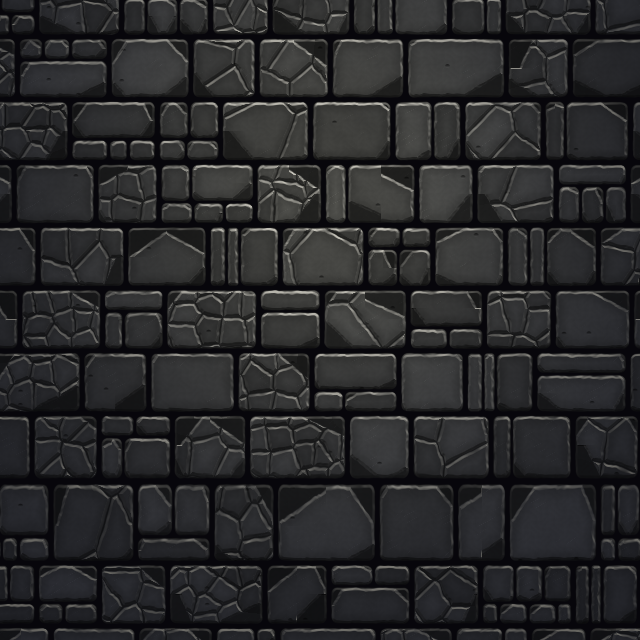
This texture is drawn by a three.js fragment shader. Its source:

```glsl
// Weathered wall of dark stone blocks in staggered rows, chipped, cracked and lit from above.
#define ROWS 10.186
#define ROW_START 0.9427
#define COLUMNS 8.2
#define JITTER 0.36
#define JOINT 0.0032
#define CRACK 0.0013
#define CORNER 0.010
#define BEVEL 0.0048
#define MORTAR vec3(0.028, 0.024, 0.042)
#define COOL_STONE vec3(0.137, 0.142, 0.165)
#define WARM_STONE vec3(0.290, 0.290, 0.275)
#define RIM vec3(0.80, 0.79, 0.75)

varying vec2 vUv;

float hash(vec2 p) {
  vec3 q = fract(p.xyx * 0.1031);
  q += dot(q, q.yzx + 33.33);
  return fract((q.x + q.y) * q.z);
}

vec2 hash2(vec2 p) { return vec2(hash(p), hash(p + 17.3)); }

// Layered sines in -1..1
float wobble(vec2 p) {
  float broad = sin(p.x * 90.0 + 2.0 * sin(p.y * 71.0)) * sin(p.y * 107.0 + 2.0 * sin(p.x * 63.0));
  return 0.65 * broad + 0.35 * sin(p.x * 260.0 + 3.0 * broad) * sin(p.y * 230.0 - p.x * 80.0);
}

// Distance to the nearest border between cells
float cellBorder(vec2 p, vec2 seed, out vec2 cell) {
  vec2 base = floor(p), nearest = vec2(0.0);
  float best = 9.0, border = 9.0;
  for (int i = 0; i < 9; i++) {
    vec2 g = base + vec2(mod(float(i), 3.0), floor(float(i) / 3.0)) - 1.0;
    vec2 r = g + 0.1 + 0.8 * hash2(g + seed) - p;
    if (dot(r, r) < best) { best = dot(r, r); nearest = r; cell = g; }
  }
  for (int i = 0; i < 25; i++) {
    vec2 g = cell + vec2(mod(float(i), 5.0), floor(float(i) / 5.0)) - 2.0;
    vec2 r = g + 0.1 + 0.8 * hash2(g + seed) - p;
    vec2 d = r - nearest;
    if (dot(d, d) > 0.0001) border = min(border, dot(0.5 * (r + nearest), normalize(d)));
  }
  return border;
}

float columnEdge(float column, float row) {
  return column + JITTER * (hash(vec2(column, row) + 60.0) - 0.5);
}

// Returns (distance inside the top face, distance inside the whole block)
vec2 stone(vec2 uv, out vec2 id) {
  // Rows, with one taller course near the bottom
  float y = uv.y + 0.037 * smoothstep(0.70, 0.88, 1.0 - uv.y) - ROW_START;
  float row = floor(y * ROWS) + 20.0;
  float x = uv.x * COLUMNS + 0.5 * mod(row, 2.0) + 0.4 * hash(vec2(row, 4.0)) + 10.0;
  float column = floor(x);
  if (x < columnEdge(column, row)) column -= 1.0;
  else if (x > columnEdge(column + 1.0, row)) column += 1.0;
  vec2 p = vec2(x / COLUMNS, y);
  vec2 lo = vec2(columnEdge(column, row) / COLUMNS, (row - 20.0) / ROWS) + JOINT;
  vec2 hi = vec2(columnEdge(column + 1.0, row) / COLUMNS, (row - 19.0) / ROWS) - JOINT;
  id = vec2(column, row);
  float kind = hash(id + 31.0);

  // Some blocks are laid from smaller stones
  for (int i = 0; i < 3; i++) {
    vec2 axis = i == 0 ? vec2(0.0, 1.0) : vec2(1.0, 0.0);
    bool divide = i == 0 ? kind > 0.75 : kind > 0.69 && dot(hi - lo, axis) > 0.058 && hash(id + 5.0) > 0.3;
    float part = i == 0 ? (kind > 0.87 ? 0.36 : 0.64) : (kind < 0.75 ? 0.24 : 0.3 + 0.4 * hash(id + 3.0));
    float cut = dot(mix(lo, hi, part), axis);
    if (divide) {
      if (dot(p, axis) < cut) { hi = mix(hi, vec2(cut - CRACK), axis); id += 0.37; }
      else { lo = mix(lo, vec2(cut + CRACK), axis); id += 0.71; }
    }
  }

  // Rounded block with corners knocked off its face
  vec2 halfSize = 0.5 * (hi - lo), q = p - 0.5 * (lo + hi);
  float small = min(halfSize.x, halfSize.y);
  float radius = min(CORNER, 0.6 * small);
  vec2 a = abs(q) - halfSize + radius;
  float outer = radius - length(max(a, 0.0)) - min(max(a.x, a.y), 0.0) - 0.0007 * wobble(p);
  vec2 chip = hash2(id + 9.0 * step(0.0, q));
  float angle = mix(0.4, 1.17, chip.x);
  float corner = dot(halfSize - abs(q), vec2(cos(angle), sin(angle))) - small * 0.85 * chip.y * chip.y;
  float inner = min(outer - 0.0017 * (0.8 + wobble(p + id * 0.3)), corner - 0.001 * wobble(p * 1.7));

  // Cracked faces, from a single break to many fragments
  if (kind > 0.30 && kind < 0.69) {
    float density = mix(9.0, 28.0, smoothstep(0.30, 0.66, kind));
    vec2 cell;
    float border = cellBorder((p + 0.0016 * wobble(p.yx)) * density, id, cell) / density;
    inner = min(inner, border - CRACK * (0.6 + 0.5 * wobble(p * 0.6)));
    id += 0.01 * mod(cell, 7.0);
  }
  return vec2(inner, outer);
}

float relief(vec2 d) {
  return 0.75 * smoothstep(0.0, BEVEL, d.x) + 0.45 * smoothstep(0.0, BEVEL, d.y);
}

void main() {
  vec2 id, other;
  float e = 0.0009;
  vec2 d = stone(vUv, id);
  float h = relief(d);
  vec2 slope = (h - vec2(relief(stone(vUv + vec2(e, 0.0), other)), relief(stone(vUv + vec2(0.0, e), other)))) * BEVEL / e;

  // Pool of warm light high on the wall
  vec2 g = (vUv - vec2(0.5, 0.70)) * vec2(1.15, 0.95);
  float glow = exp(-5.0 * dot(g, g));
  vec3 color = mix(COOL_STONE, WARM_STONE, glow) * (0.86 + 0.26 * hash(id + 2.0));

  // Fine grain, scratches and sparse pits
  color *= 1.0 + 0.035 * wobble(vUv * 3.1) + 0.03 * wobble(vUv.yx * 0.5);
  float scratch = sin(dot(vUv, vec2(310.0, -520.0)) + 2.0 * wobble(vUv * 0.3));
  color *= 1.0 + 0.14 * smoothstep(0.96, 1.0, scratch) * smoothstep(0.3, 0.7, wobble(vUv * 0.6));
  vec2 pitCell = floor(vUv * 45.0);
  vec2 pit = fract(vUv * 45.0) - 0.3 - 0.4 * hash2(pitCell);
  float pitMask = step(0.95, hash(pitCell + 8.0)) * (1.0 - smoothstep(0.08, 0.18, length(pit * vec2(0.8, 1.1))));
  color *= 1.0 - pitMask * (0.25 + 3.5 * pit.y);

  // Dark broken sides, then the bevels
  color *= 0.82 + 0.18 * smoothstep(0.0, 0.022, d.x);
  color = mix(color * 0.55, color, smoothstep(-0.0008, 0.0012, d.x));
  float lit = max(slope.y + 0.15 * slope.x, 0.0) + 0.16 * abs(slope.x);
  float worn = 0.62 + 0.38 * wobble(vUv * 0.8 + id);
  color = mix(color, RIM * mix(0.5, 1.0, glow), clamp(lit * worn * 0.85, 0.0, 0.95));
  color *= 1.0 - 0.45 * clamp(-slope.y, 0.0, 1.0);
  color = mix(MORTAR, color, smoothstep(-0.0006, 0.0016, d.y));
  gl_FragColor = vec4(color, 1.0);
}
```
